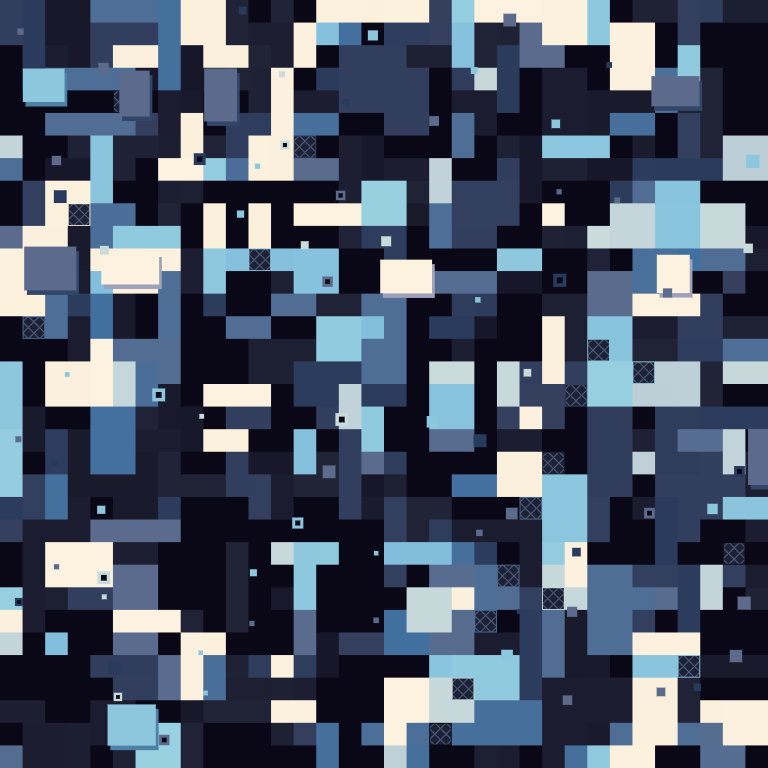
Write a Shadertoy shader that draws this pattern.

```glsl
// Irregular mosaic of grid-aligned bars in ink, navy, steel, sky and cream.
// Random rectangles are painted layer by layer on a square lattice, then
// raised blocks, hatched cells and small square chips are scattered on top.

#define GRID 34.0            // lattice cells per canvas height
#define CHARCOAL_SHARE 0.40  // share of the canvas each layer covers
#define NAVY_SHARE 0.27
#define STEEL_SHARE 0.17
#define SKY_SHARE 0.09
#define PALE_SHARE 0.03
#define CREAM_SHARE 0.06
#define BLOCK_CHANCE 0.15
#define HATCH_CHANCE 0.010
#define CHIP_CHANCE 0.22

const vec3 INK = vec3(0.04, 0.03, 0.09);
const vec3 NAVY = vec3(0.16, 0.23, 0.36);
const vec3 SLATE = vec3(0.36, 0.42, 0.55);
const vec3 SKY = vec3(0.55, 0.78, 0.87);
const vec3 PALE = vec3(0.79, 0.86, 0.86);
const vec3 CREAM = vec3(0.99, 0.95, 0.88);

float hash(vec2 p) {
    return fract(sin(dot(p, vec2(127.1, 311.7))) * 43758.5453);
}

// Antialiased coverage of a centred rectangle.
float box(vec2 p, vec2 halfSize, float px) {
    vec2 d = abs(p) - halfSize;
    return clamp(0.5 - max(d.x, d.y) / px, 0.0, 1.0);
}

// Paints bars up to `reach` cells long over the colour below.
vec3 paintBars(vec3 below, vec2 cell, float seed, float reach, float share,
               vec3 toneA, vec3 toneB) {
    float meanArea = 0.5 * (reach + 1.0) * 1.333;
    float chance = -log(1.0 - share) / meanArea;
    for (float y = 0.0; y < reach; y++) {
        for (float x = 0.0; x < reach; x++) {
            vec2 key = cell - vec2(x, y) + seed * vec2(7.31, 3.77);
            if (hash(key) > chance) continue;
            float longSide = 1.0 + floor(hash(key + 11.3) * reach);
            float shortSide = 1.0 + floor(hash(key + 23.7) * 1.5);
            vec2 size = hash(key + 37.9) > 0.5 ? vec2(longSide, shortSide)
                                               : vec2(shortSide, longSide);
            if (x < size.x && y < size.y)
                below = mix(toneA, toneB, hash(key + 51.1));
        }
    }
    return below;
}

// Flat colour of one lattice cell, dark layers first.
vec3 cellColor(vec2 cell) {
    vec3 c = INK;
    c = paintBars(c, cell, 1.0, 4.0, CHARCOAL_SHARE, vec3(0.09, 0.09, 0.16), vec3(0.13, 0.14, 0.22));
    c = paintBars(c, cell, 2.0, 4.0, NAVY_SHARE, NAVY, vec3(0.21, 0.25, 0.37));
    c = paintBars(c, cell, 3.0, 4.0, STEEL_SHARE, vec3(0.26, 0.44, 0.62), SLATE);
    c = paintBars(c, cell, 4.0, 3.0, SKY_SHARE, vec3(0.50, 0.74, 0.86), vec3(0.60, 0.82, 0.88));
    c = paintBars(c, cell, 5.0, 2.0, PALE_SHARE, vec3(0.74, 0.81, 0.84), PALE);
    return paintBars(c, cell, 6.0, 3.0, CREAM_SHARE, CREAM, vec3(0.98, 0.94, 0.86));
}

// Blends the cells around the nearest corner across one pixel.
vec3 mosaic(vec2 g, float px) {
    vec2 corner = floor(g + 0.5);
    vec2 w = clamp((g - corner) / px + 0.5, 0.0, 1.0);
    vec3 sum = vec3(0.0);
    for (int i = 0; i < 4; i++) {
        vec2 side = vec2(i & 1, i >> 1);
        vec2 part = mix(1.0 - w, w, side);
        float weight = part.x * part.y;
        if (weight > 0.0) sum += weight * cellColor(corner - 1.0 + side);
    }
    return sum;
}

// Dark cells crossed by a fine diagonal lattice.
vec3 addHatch(vec3 c, vec2 g, float px) {
    vec2 cell = floor(g);
    if (hash(cell + 71.3) > HATCH_CHANCE) return c;
    vec2 diagonal = vec2(g.x + g.y, g.x - g.y) * 2.0;
    vec2 d = abs(fract(diagonal) - 0.5) / 2.83;
    float line = clamp(0.5 + (0.025 - min(d.x, d.y)) / px, 0.0, 1.0);
    vec3 hatch = mix(vec3(0.11, 0.13, 0.21), SLATE, 0.75 * line);
    return mix(c, hatch, box(g - cell - 0.5, vec2(0.46), px));
}

// Larger free-standing blocks with a shaded side below and to the right.
vec3 addBlocks(vec3 c, vec2 g, float px) {
    vec2 tile = floor(g / 4.0), key = tile + 83.7;
    if (hash(key) > BLOCK_CHANCE) return c;
    vec2 jitter = vec2(hash(key + 5.1), hash(key + 9.7)) - 0.5;
    vec2 p = g - tile * 4.0 - 2.0 - 0.5 * jitter;
    vec2 halfSize = 0.65 + 0.7 * vec2(hash(key + 13.9), hash(key + 17.3));
    float pick = hash(key + 21.1);
    vec3 face = pick < 0.3 ? CREAM : pick < 0.7 ? SKY : SLATE;
    vec3 shade = pick < 0.3 ? vec3(0.62, 0.63, 0.73) : face * vec3(0.55, 0.65, 0.75);
    c = mix(c, shade, box(p - vec2(0.12, -0.2), halfSize, px));
    return mix(c, face, box(p, halfSize, px));
}

// Small off-grid squares, some with a dark core.
vec3 addChips(vec3 c, vec2 g, float px) {
    vec2 tile = floor(g / 2.0), key = tile + 97.1;
    if (hash(key) > CHIP_CHANCE) return c;
    vec2 jitter = vec2(hash(key + 4.3), hash(key + 8.9)) - 0.5;
    vec2 p = g - tile * 2.0 - 1.0 - 1.2 * jitter;
    float size = mix(0.1, 0.3, hash(key + 12.7));
    float pick = hash(key + 16.1);
    vec3 tone = pick < 0.35 ? SLATE : pick < 0.6 ? SKY : pick < 0.8 ? PALE : NAVY;
    c = mix(c, tone, box(p, vec2(size), px));
    float core = step(0.6, hash(key + 19.9)) * step(0.17, size);
    return mix(c, INK, core * box(p, vec2(0.45 * size), px));
}

void mainImage(out vec4 fragColor, in vec2 fragCoord) {
    vec2 g = fragCoord / iResolution.y * GRID;
    float px = GRID / iResolution.y;
    vec3 c = addHatch(mosaic(g, px), g, px);
    c = addChips(addBlocks(c, g, px), g, px);
    fragColor = vec4(c, 1.0);
}
```
